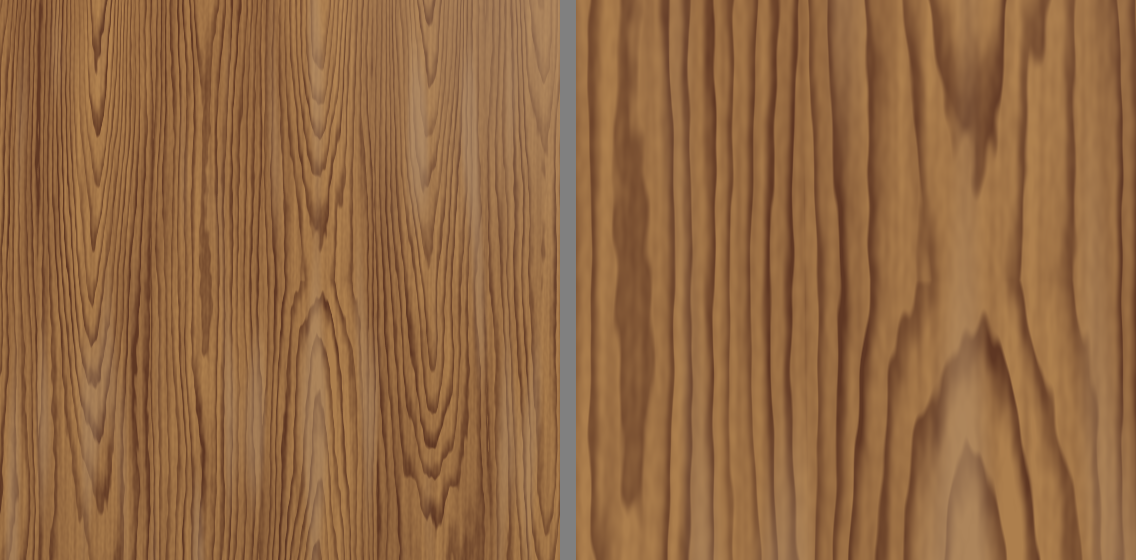
Left, the full canvas; right, a detail of the centre.
This texture is drawn by a Shadertoy shader. Its source:

```glsl
#define FIGURE_SPACING 0.2
#define FIGURE_OFFSET 0.17
#define RING_DENSITY 85.0
#define TIP_ROUNDNESS 1.4
#define ARCH_RATE 9.0
#define RING_CONTRAST 0.85
#define FIBRE_CONTRAST 0.30
#define GOLD vec3(0.65, 0.47, 0.285)
#define BROWN vec3(0.40, 0.24, 0.15)
#define PALE vec3(0.69, 0.56, 0.43)

float hash(float n) {
    return fract(sin(n * 12.9898) * 43758.55);
}

vec2 gradient(vec2 cell) {
    float angle = 6.28318 * hash(dot(cell, vec2(1.0, 57.31)));
    return vec2(cos(angle), sin(angle));
}

float gradientNoise(vec2 p) {
    vec2 i = floor(p), f = p - i;
    vec2 u = f * f * f * (f * (f * 6.0 - 15.0) + 10.0);
    vec2 e = vec2(0.0, 1.0);
    float low = mix(dot(gradient(i), f), dot(gradient(i + e.yx), f - e.yx), u.x);
    float high = mix(dot(gradient(i + e), f - e), dot(gradient(i + 1.0), f - 1.0), u.x);
    return mix(low, high, u.y);
}

// Ring height along a figure's axis: falling arches, slow plain ones, or closed eyes
float archLift(float id, float y) {
    float kind = mod(id, 5.0);
    float centred = y - 0.5;
    float lift = -ARCH_RATE * centred;
    if (kind == 1.0) lift *= 0.28;
    if (kind == 2.0) lift = 3.0 - ARCH_RATE * abs(centred);
    if (kind == 4.0) lift *= 0.45;
    return lift + 1.1 * gradientNoise(vec2(y * 4.0, id * 7.3 + 0.5));
}

// x: ring count at p, y: distance to the nearest figure axis
vec2 ringField(vec2 p) {
    p.x += 0.020 * gradientNoise(p * vec2(3.0, 1.4) + 4.2);
    p.x += 0.005 * gradientNoise(p * vec2(9.0, 5.0) + 11.7);
    float cell = (p.x - FIGURE_OFFSET) / FIGURE_SPACING;
    float id = floor(cell + 0.5);
    float d = abs(cell - id) * FIGURE_SPACING;
    float rings = length(vec2(d * RING_DENSITY, TIP_ROUNDNESS)) - TIP_ROUNDNESS;
    rings += archLift(id, p.y) * (1.0 - smoothstep(0.0, 0.5 * FIGURE_SPACING, d));
    rings += 1.3 * gradientNoise(p * vec2(14.0, 1.6) + 2.3);
    rings += 0.6 * gradientNoise(p * vec2(45.0, 3.5) + 8.1);
    rings += 0.18 * gradientNoise(p * vec2(130.0, 28.0));
    return vec2(rings, d);
}

void mainImage(out vec4 fragColor, in vec2 fragCoord) {
    vec2 p = fragCoord / iResolution.y;
    vec2 field = ringField(p);
    float rings = field.x;

    // Growth rings: a soft ramp into late wood, then a crisp edge
    float f = fract(rings);
    float edge = clamp(fwidth(rings), 0.12, 0.45);
    float ramp = smoothstep(0.2, 1.0 - edge, f);
    float lateWood = ramp * ramp * (1.0 - smoothstep(1.0 - edge, 1.0, f));
    float strength = 0.65 + 0.5 * hash(floor(rings) + 3.0);
    strength += 0.6 * gradientNoise(p * vec2(28.0, 2.2) + 6.4);

    // Long fibres and short pores
    float fibre = gradientNoise(vec2(p.x * 190.0 + rings * 0.4, p.y * 4.0));
    fibre += 0.6 * gradientNoise(vec2(p.x * 90.0, p.y * 2.5) + 31.0);
    float pores = gradientNoise(p * vec2(260.0, 80.0) + 17.0);

    // Shade from light early wood to dark late wood
    float broad = gradientNoise(p * vec2(9.0, 1.5) + 21.0);
    float shade = RING_CONTRAST * lateWood * strength;
    shade += FIBRE_CONTRAST * fibre + 0.14 * pores + 0.25 * broad;
    shade += 0.04 + 0.16 * smoothstep(0.02, 0.09, field.y);
    vec3 color = mix(GOLD, BROWN, clamp(shade, -0.15, 1.1));

    // Pale streaks and a soft sheen toward the upper right
    float streak = smoothstep(0.08, 0.5, gradientNoise(p * vec2(24.0, 2.0) + 41.0));
    float sheen = smoothstep(0.75, 0.0, length((p - vec2(0.98, 1.02)) * vec2(1.3, 1.0)));
    color = mix(color, PALE, clamp(0.45 * streak + 0.5 * sheen, 0.0, 0.65));
    color *= 0.97 + 0.05 * p.y;

    fragColor = vec4(color, 1.0);
}
```
